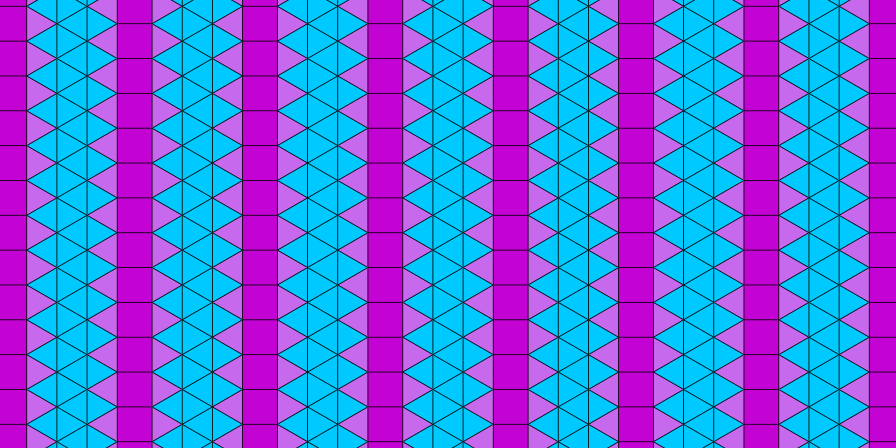
Give the GLSL for this pattern, as a WebGL 1 fragment shader.

```glsl
precision highp float;

uniform vec2 u_resolution;

// Height of an equilateral triangle with unit side
const float H = 0.8660254;

// Pixel coverage of a thin line at distance d
float lineCoverage(float d, float pixel) {
  float width = 0.024;
  return clamp((0.5 * (width + pixel) - abs(d)) / pixel, 0.0, min(1.0, width / pixel));
}

// Pixel coverage of a region, d positive inside
float fillCoverage(float d, float pixel) {
  return clamp(d / pixel + 0.5, 0.0, 1.0);
}

// Distance to the nearest integer
float toInteger(float v) {
  return abs(fract(v + 0.5) - 0.5);
}

void main() {
  // One unit is the side shared by squares and triangles
  float side = 0.07776 * u_resolution.y;
  float pixel = 1.0 / side;
  vec2 p = (gl_FragCoord.xy - 0.5 * u_resolution) / side;

  // Three triangle strips and one square column per period, each shifted half a side
  float period = 1.0 + 3.0 * H;
  float column = floor(p.x / period + 0.5);
  p -= column * vec2(period, 0.5);

  // Half-turn symmetry about the column centre
  if (p.x < 0.0) p = -p;
  float fromSquare = p.x - 1.5 * H;
  float row = p.y - 0.25;

  // Fills: triangles standing on the square column, then the squares
  float square = fillCoverage(fromSquare, pixel);
  float triangleEdge = H * (0.5 + 0.5 * fromSquare / H - abs(fract(row) - 0.5));
  vec3 color = mix(vec3(0.0, 0.79, 1.0), vec3(0.78, 0.41, 0.93), fillCoverage(triangleEdge, pixel));
  color = mix(color, vec3(0.765, 0.01, 0.83), square);

  // Outlines: strip borders, triangle diagonals and square rungs
  float border = min(abs(fromSquare), abs(p.x - 0.5 * H));
  float slope = 0.5 * fromSquare / H;
  float diagonal = H * min(toInteger(row - slope), toInteger(row + slope));
  float inner = mix(lineCoverage(diagonal, pixel), lineCoverage(toInteger(row), pixel), square);
  float ink = max(lineCoverage(border, pixel), inner);

  gl_FragColor = vec4(color * (1.0 - ink), 1.0);
}
```
